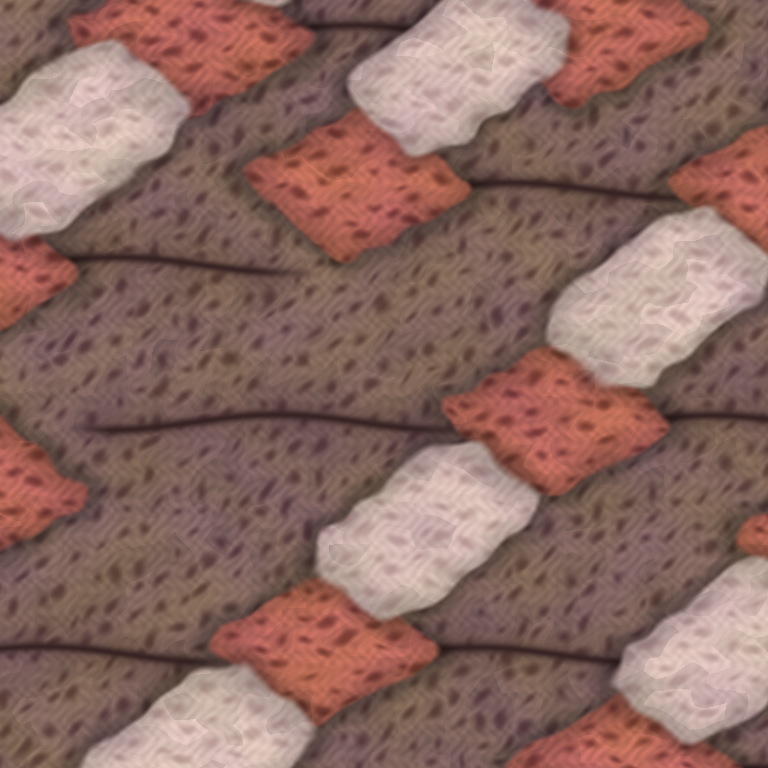
Write a WebGL 2 fragment shader that draws this texture.

```glsl
#version 300 es
precision highp float;
uniform vec2 u_resolution;
out vec4 fragColor;

#define STITCHES 29.0
#define ORIGIN vec2(0.553, 0.310)
#define ALONG vec2(0.306, 0.302)
#define ACROSS vec2(0.273, -0.280)
#define COVERED vec2(0.0, -1.0)
#define EDGE 0.004
#define BROWN vec3(0.505, 0.398, 0.365)
#define BROWN_GAP vec3(0.300, 0.190, 0.190)
#define CORAL vec3(0.735, 0.415, 0.360)
#define CORAL_GAP vec3(0.410, 0.180, 0.160)
#define CREAM vec3(0.835, 0.735, 0.705)
#define CREAM_GAP vec3(0.590, 0.450, 0.440)

// Slip of each diagonal strip away from the even lattice
const vec2 DRIFT[4] = vec2[4](vec2(0.078, -0.052), vec2(0.013, 0.023),
                              vec2(0.0), vec2(0.124, 0.124));

vec2 hash2(vec2 c) {
  return fract(sin(vec2(dot(c, vec2(127.1, 311.7)), dot(c, vec2(269.5, 183.3)))) * 43758.5);
}

mat2 turn(float a) {
  return mat2(cos(a), sin(a), -sin(a), cos(a));
}

// Cellular stitches: x = depth of the gap, y = tone of the loop
vec2 knit(vec2 p, float angle) {
  vec2 q = turn(angle) * p * STITCHES;
  vec2 base = floor(q);
  float nearest = 9.0, tone = 0.0;
  for (int y = -1; y <= 1; y++)
    for (int x = -1; x <= 1; x++) {
      vec2 cell = base + vec2(x, y);
      vec2 rnd = hash2(cell);
      vec2 centre = cell + 0.5 + (rnd - 0.5) * 0.55;
      centre.x += 0.5 * mod(cell.y, 2.0) - 0.25;
      vec2 d = turn(-0.55 + 0.5 * (rnd.y - 0.5)) * (q - centre);
      float dist = length(d * vec2(0.75, 1.35)) + 0.16 * rnd.x;
      if (dist < nearest) { nearest = dist; tone = rnd.y; }
    }
  return vec2(1.0 - smoothstep(0.08, 0.46, nearest), tone);
}

// Rounded parallelogram spanned by the two half axes
float patchDistance(vec2 p, vec2 axisA, vec2 axisB, float corner) {
  vec2 d = abs(inverse(mat2(axisA, axisB)) * p) - 1.0 + corner;
  return 0.075 * (length(max(d, 0.0)) + min(max(d.x, d.y), 0.0) - corner);
}

// Dark fold where two brown lobes meet
float foldDepth(vec2 p) {
  float t = p.x / 0.28;
  float span = smoothstep(-0.8, -0.5, t) * (1.0 - smoothstep(0.85, 1.25, t));
  float y = p.y - 0.010 * sin(t * 4.0 + 0.6);
  return span * (0.65 * exp(-y * y / 0.00004) + 0.35 * exp(-abs(y) / 0.022));
}

vec3 yarn(vec3 body, vec3 gap, vec2 stitch, float fibre) {
  return mix(body * (0.94 + 0.12 * stitch.y + fibre), gap, 0.75 * stitch.x);
}

void main() {
  vec2 p = gl_FragCoord.xy / u_resolution;
  vec2 wobble = 0.004 * vec2(sin(p.y * 83.0 + 2.0 * sin(p.x * 31.0)),
                             sin(p.x * 77.0 + 2.0 * sin(p.y * 37.0)));
  float coral = 1.0, cream = 1.0, fold = 0.0;

  // Lattice of cream and coral patches with folds between strips
  for (int k = -2; k <= 1; k++)
    for (int i = -1; i <= 2; i++) {
      vec2 cell = vec2(i, k);
      vec2 anchor = ORIGIN + cell.x * ALONG + cell.y * ACROSS + DRIFT[k + 2];
      fold = max(fold, foldDepth(p - anchor + vec2(0.0, 0.163)));
      float step1 = cell.x - 1.0;
      if (k == -1) anchor += step1 * step1 * vec2(-0.098, -0.085) + step1 * vec2(0.098, 0.0);
      vec2 local = (p + wobble - anchor) / (0.96 + 0.12 * hash2(cell).x);
      coral = min(coral, patchDistance(local + vec2(0.137, 0.159),
                                       vec2(0.092, 0.050), vec2(0.072, -0.062), 0.25));
      if (cell != COVERED)
        cream = min(cream, patchDistance(local, vec2(0.108, 0.085), vec2(0.066, -0.054), 0.5));
    }

  // Fine fibres and broad colour drift
  float fibre = 0.035 * sin(p.x * 410.0 + 4.0 * sin(p.y * 130.0))
              + 0.035 * sin(p.y * 370.0 - p.x * 190.0 + 3.0 * sin(p.x * 110.0));
  float hue = sin(p.x * 23.0 + 2.0 * sin(p.y * 17.0)) * sin(p.y * 29.0 + 1.5 * sin(p.x * 19.0));
  vec2 slant = knit(p + wobble, -0.35);
  vec2 steep = knit(p + wobble + 3.7, 0.45);

  // Brown lobes, shaded near folds and patches
  vec3 color = yarn(BROWN, BROWN_GAP, slant, fibre);
  color += 0.020 * hue * vec3(0.5, 0.8, -1.0);
  color = mix(color, BROWN_GAP * 0.72, fold);
  color *= mix(0.70, 1.0, smoothstep(0.0, 0.028, min(coral, cream)));

  // Coral patches, dimmed where they slip under cream
  vec3 coralYarn = yarn(CORAL, CORAL_GAP, steep, fibre) + 0.025 * hue * vec3(0.4, 0.6, -0.8);
  coralYarn *= mix(0.80, 1.0, smoothstep(0.0, 0.035, -coral));
  coralYarn *= mix(0.80, 1.0, smoothstep(0.0, 0.020, cream));
  color = mix(color, coralYarn, 1.0 - smoothstep(-EDGE, EDGE, coral));

  // Cream patches, rounded by light
  vec3 creamYarn = yarn(CREAM, CREAM_GAP, vec2(0.6 * steep.x, steep.y), 0.6 * fibre);
  creamYarn += 0.018 * hue * vec3(0.3, 1.0, -0.5);
  creamYarn *= mix(0.84, 1.0, smoothstep(0.0, 0.035, -cream));
  color = mix(color, creamYarn, 1.0 - smoothstep(-EDGE, EDGE, cream));

  fragColor = vec4(color, 1.0);
}
```
